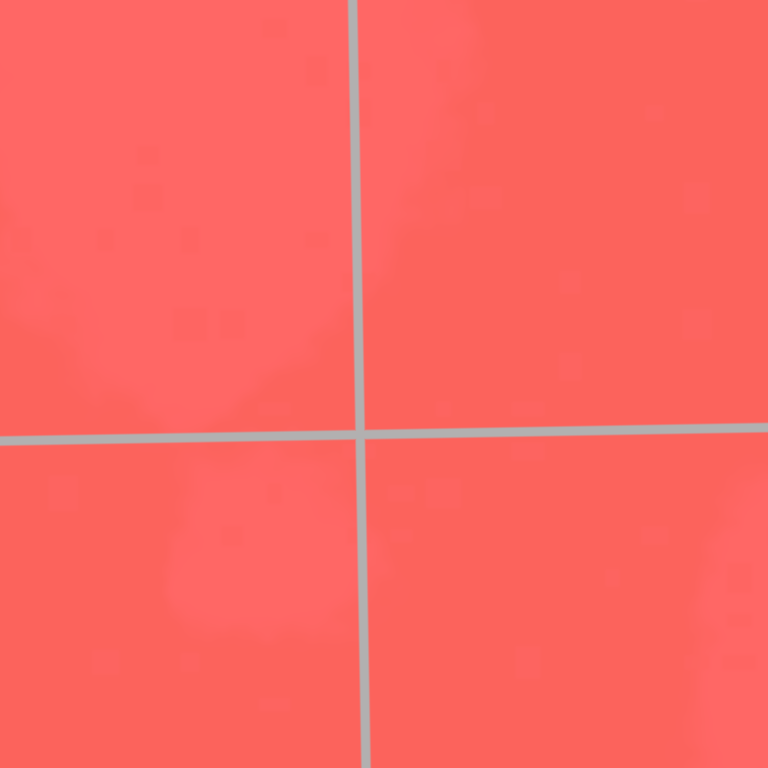
Reproduce this pattern procedurally as a Shadertoy shader.

```glsl
#define TILE_SIZE 1.0
#define CROSSING vec2(0.469, 0.434)
#define TILT 0.0175
#define JOINT_WIDTH 0.0122
#define JOINT_SOFTNESS 0.0018
#define SHEEN_SOFTNESS 0.025
#define MOTTLE 0.16
#define BLOTCH_SIZE 0.055
#define GLAZE_LIGHT vec3(1.0, 0.402, 0.396)
#define GLAZE_DEEP vec3(0.988, 0.388, 0.362)
#define JOINT_COLOR vec3(0.70, 0.69, 0.69)

float hash(vec2 p) {
    return fract(sin(dot(p, vec2(127.1, 311.7))) * 43758.5453);
}

float valueNoise(vec2 p) {
    vec2 cell = floor(p), f = fract(p);
    f = f * f * (3.0 - 2.0 * f);
    float low = mix(hash(cell), hash(cell + vec2(1, 0)), f.x);
    float high = mix(hash(cell + vec2(0, 1)), hash(cell + vec2(1, 1)), f.x);
    return mix(low, high, f.y);
}

float fbm(vec2 p) {
    float sum = 0.0, amplitude = 0.5;
    for (int octave = 0; octave < 4; octave++) {
        sum += amplitude * valueNoise(p);
        p = p * 2.03 + 17.3;
        amplitude *= 0.5;
    }
    return sum;
}

// Positive inside a broad, vertically stretched patch of light
float sheenPatch(vec2 p, vec2 center, float radius) {
    return radius - length((p - center) * vec2(1.0, 0.75));
}

// Faint rectangular flecks, one at most per cell
float blotches(vec2 p) {
    vec2 cell = floor(p / BLOTCH_SIZE);
    vec2 local = abs(fract(p / BLOTCH_SIZE) - 0.5);
    vec2 halfSize = 0.15 + 0.27 * vec2(hash(cell + 3.1), hash(cell + 8.7));
    vec2 inside = 1.0 - smoothstep(halfSize - 0.06, halfSize + 0.06, local);
    return step(0.88, hash(cell)) * inside.x * inside.y;
}

vec3 glaze(vec2 p) {
    float sheen = sheenPatch(p, vec2(0.28, 0.90), 0.32);
    sheen = max(sheen, sheenPatch(p, vec2(0.36, 0.30), 0.11));
    sheen = max(sheen, sheenPatch(p, vec2(1.05, 0.15), 0.17));
    sheen += MOTTLE * (fbm(p * 8.0) - 0.47);
    float light = smoothstep(-SHEEN_SOFTNESS, SHEEN_SOFTNESS, sheen);
    light = mix(light, 1.0 - light, 0.4 * blotches(p));
    return mix(GLAZE_DEEP, GLAZE_LIGHT, light);
}

// Coverage of the joints between square tiles
float joints(vec2 p, float pixel) {
    float c = cos(TILT), s = sin(TILT);
    vec2 grid = mat2(c, -s, s, c) * (p - CROSSING);
    vec2 toLine = abs(mod(grid + 0.5 * TILE_SIZE, TILE_SIZE) - 0.5 * TILE_SIZE);
    float edge = min(toLine.x, toLine.y) - 0.5 * JOINT_WIDTH;
    float blur = max(JOINT_SOFTNESS, pixel);
    return 1.0 - smoothstep(-blur, blur, edge);
}

void mainImage(out vec4 fragColor, in vec2 fragCoord) {
    vec2 p = fragCoord / iResolution.y;
    vec3 color = mix(glaze(p), JOINT_COLOR, joints(p, 1.0 / iResolution.y));
    fragColor = vec4(color, 1.0);
}
```
